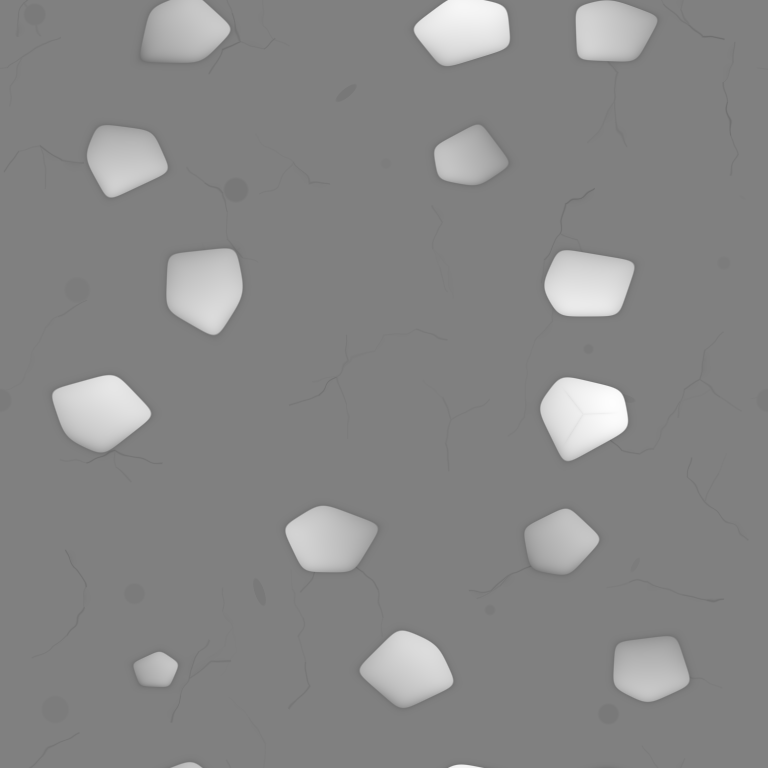
This texture map is drawn by a WebGL 1 fragment shader. Its source:

```glsl
precision highp float;
uniform vec2 u_resolution;

#define GROUND 0.502
#define STONE_GRID vec2(3.0, 6.0)
#define ROW_SHIFT 0.044
#define STONE_TONE 0.72
#define STONE_RANGE 0.25
#define STONE_SLOPE 0.09
#define RIM_SHADE 0.06
#define CRACK_GRID 6.0
#define CRACK_WIDTH 0.0011
#define CRACK_DEPTH 0.085
#define DENT_DEPTH 0.035
#define TAU 6.28319

float hash(vec2 p) {
  return fract(sin(dot(p, vec2(127.1, 311.7))) * 43758.5453);
}

float noise(vec2 p) {
  vec2 i = floor(p), f = fract(p);
  f = f * f * (3.0 - 2.0 * f);
  return mix(mix(hash(i), hash(i + vec2(1, 0)), f.x),
             mix(hash(i + vec2(0, 1)), hash(i + vec2(1, 1)), f.x), f.y);
}

vec2 heading(float angle) { return vec2(cos(angle), sin(angle)); }

// Faint round or stretched dents, one at most per cell
float dents(vec2 uv) {
  float depth = 0.0;
  vec2 home = floor(uv * CRACK_GRID);
  for (int y = -1; y <= 1; y++) for (int x = -1; x <= 1; x++) {
    vec2 cell = home + vec2(x, y), id = mod(cell, CRACK_GRID) + 31.0;
    if (hash(id) > 0.6) continue;
    vec2 p = uv - (cell + vec2(hash(id + 2.3), hash(id + 4.1))) / CRACK_GRID;
    vec2 axis = heading(TAU * hash(id + 6.7));
    p = vec2(dot(p, axis), dot(p, vec2(-axis.y, axis.x)));
    p.y *= 1.0 + 2.0 * step(0.7, hash(id + 8.9));
    float radius = mix(0.005, 0.019, hash(id + 10.3));
    float inside = 1.0 - smoothstep(radius - 0.002, radius + 0.002, length(p));
    depth = max(depth, inside * mix(0.2, 1.0, hash(id + 12.7)));
  }
  return depth * DENT_DEPTH;
}

// Jagged forked walks with a soft shadow on one side
float cracks(vec2 uv, float px) {
  float depth = 0.0, width = max(CRACK_WIDTH, 0.6 * px);
  vec2 home = floor(uv * CRACK_GRID);
  vec2 p = uv + 0.006 * (vec2(noise(uv * 70.0), noise(uv * 70.0 + 40.0)) - 0.5);
  for (int y = -1; y <= 1; y++) for (int x = -1; x <= 1; x++) {
    vec2 cell = home + vec2(x, y), id = mod(cell, CRACK_GRID) + 61.0;
    if (hash(id) > 0.88) continue;
    vec2 a = (cell + 0.25 + 0.5 * vec2(hash(id + 1.7), hash(id + 3.9))) / CRACK_GRID;
    vec2 fork = a;
    float angle = TAU * hash(id + 5.3);
    float strength = mix(0.25, 1.0, hash(id + 7.1));
    for (int i = 0; i < 6; i++) {
      vec2 key = id + 11.3 * float(i + 1);
      angle += 1.7 * (hash(key) - 0.5);
      if (i == 2) fork = a;
      if (i == 4 && hash(id + 9.7) > 0.4) { a = fork; angle += 1.3; }
      vec2 dir = heading(angle);
      float span = 0.02 + 0.024 * hash(key + 2.9);
      float along = clamp(dot(p - a, dir), 0.0, span);
      vec2 off = p - a - dir * along;
      float dist = length(off), side = dir.x * off.y - dir.y * off.x;
      float line = exp(-dist * dist / (width * width));
      float shadow = exp(-dist / 0.004) * smoothstep(-px, px, side)
                   * sin(0.5 * TAU * along / span) * pow(hash(key + 4.3), 4.0);
      float fade = 1.0 - 0.1 * float(i);
      float vary = 0.35 + 0.65 * hash(key + 6.1);
      depth = max(depth, strength * fade * max(line * vary, 0.6 * shadow));
      a += dir * span;
    }
  }
  return depth * CRACK_DEPTH;
}

// Rounded polygon: 1.0 on its outline
float pebble(vec2 q, vec2 id) {
  float sum = 0.0, turn = TAU * hash(id + 3.1);
  for (int i = 0; i < 5; i++) {
    float k = float(i), jitter = 0.5 * (hash(id + k * 7.7) - 0.5);
    float reach = mix(0.86, 1.04, hash(id + k * 5.9 + 1.3));
    vec2 dir = heading(turn + (k + jitter) * TAU / 5.0);
    sum += pow(max(dot(q, dir) / reach, 0.0001), 8.0);
  }
  return pow(sum, 0.125);
}

// Pale domed stones in even rows over the ground
float stones(float tone, vec2 uv, float px) {
  vec2 p = uv - vec2(0.0, ROW_SHIFT), home = floor(p * STONE_GRID);
  for (int y = -1; y <= 1; y++) for (int x = -1; x <= 1; x++) {
    vec2 cell = home + vec2(x, y), id = mod(cell, STONE_GRID);
    float index = id.y * 3.0 + id.x;
    if (mod(index * 5.0, 18.0) > 13.5) continue;
    float rank = fract(index * 0.618);
    float radius = mix(0.028, 0.047, smoothstep(0.0, 0.05, rank)) + 0.012 * rank;
    vec2 center = (cell + 0.5) / STONE_GRID;
    center.x += 0.22 * (hash(id + 17.3) - 0.5);
    vec2 q = (p - center) / radius;
    q.y *= mix(1.05, 1.35, hash(id + 21.9));
    float d = pebble(q, id + 41.0), gap = (d - 1.0) * radius;
    float shade = STONE_TONE + STONE_RANGE * rank * rank;
    shade += STONE_SLOPE * dot(q, heading(TAU * hash(id + 27.1)));
    shade -= RIM_SHADE * pow(d, 4.0) + 0.1 * pow(d, 7.0) * smoothstep(0.1, 1.0, -q.y);
    // Three creases meet on the palest stone
    float ray = mod(atan(q.y, q.x) + 1.0, TAU / 3.0) - TAU / 6.0;
    float crease = exp(-abs(sin(ray)) * length(q) / 0.025);
    shade -= 0.04 * crease * step(0.9, rank) * (1.0 - smoothstep(0.5, 0.9, d));
    tone -= 0.06 * exp(-max(gap, 0.0) / 0.0035);
    tone = mix(tone, clamp(shade, 0.0, 1.0), 1.0 - smoothstep(-px, px, gap));
  }
  return tone;
}

void main() {
  vec2 uv = gl_FragCoord.xy / u_resolution;
  float px = 1.0 / u_resolution.y;
  float ground = GROUND - max(dents(uv), cracks(uv, px));
  gl_FragColor = vec4(vec3(stones(ground, uv, px)), 1.0);
}
```
